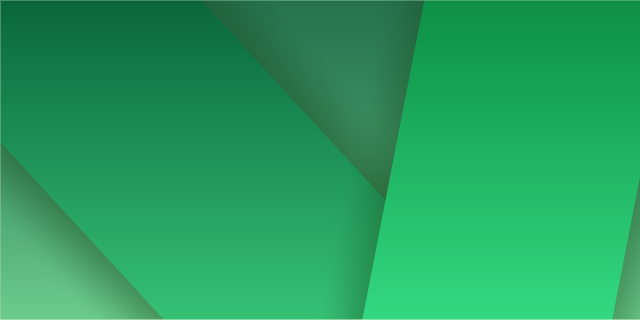
Reproduce this background procedurally as a Shadertoy shader.

```glsl
// Signed distance to a slab between two parallel lines through a and b
float slab(vec2 p, vec2 a, vec2 b, vec2 normal) {
    return max(dot(a - p, normal), dot(p - b, normal));
}

// Soft shadow strength outside a shape
float shadow(float dist, float reach) {
    return 1.0 - smoothstep(-0.05, reach, dist);
}

void mainImage(out vec4 fragColor, in vec2 fragCoord) {
    vec2 p = fragCoord / iResolution.y;
    float aspect = iResolution.x / iResolution.y;
    p.x *= 2.0 / aspect;
    float pixel = 1.0 / iResolution.y;
    float depth = 1.0 - p.y;
    vec3 shade = vec3(0.09, 0.28, 0.10);

    float diagonal = slab(p, vec2(0.0, 0.557), vec2(0.628, 1.0),
                          normalize(vec2(1.0, 0.921)));
    float upright = slab(p, vec2(1.132, 0.0), vec2(1.913, 0.0),
                         normalize(vec2(1.0, -0.194)));

    // Pale backdrop
    vec3 color = mix(vec3(0.15, 0.45, 0.31), vec3(0.42, 0.80, 0.55), pow(depth, 1.2));

    // Diagonal sheet and its shadow
    color = mix(color, shade, 0.46 * shadow(diagonal, 0.18));
    vec3 sheet = mix(vec3(0.04, 0.40, 0.23), vec3(0.21, 0.76, 0.46), depth);
    color = mix(color, sheet, smoothstep(0.5, -0.5, diagonal / pixel));

    // Upright sheet and its shadow
    color = mix(color, shade, 0.40 * shadow(upright, 0.15));
    sheet = mix(vec3(0.05, 0.56, 0.27), vec3(0.20, 0.85, 0.51), depth);
    color = mix(color, sheet, smoothstep(0.5, -0.5, upright / pixel));

    // Thin light rim along the left, top and bottom
    float rim = 0.6 * (1.0 - smoothstep(0.002, 0.005, p.y));
    rim = max(rim, 0.35 * (1.0 - smoothstep(0.001, 0.004, min(p.x, depth))));
    color = mix(color, vec3(0.75, 0.90, 0.80), rim);

    fragColor = vec4(color, 1.0);
}
```
